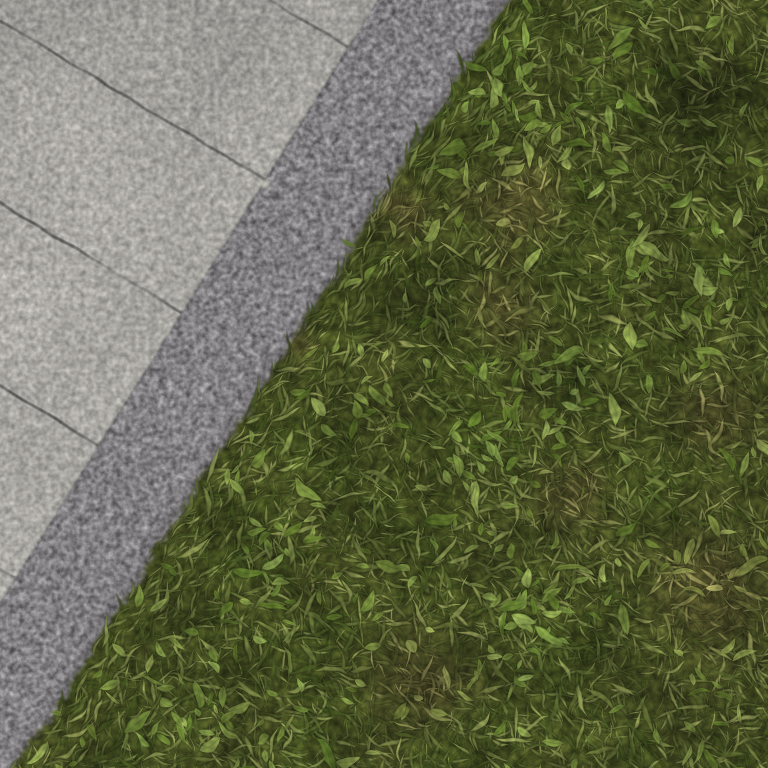
A three.js fragment shader for this texture:

```glsl
// Pale stone paving with a darker kerb band running diagonally beside a weedy lawn.
varying vec2 vUv;

const vec3 SLAB = vec3(0.665, 0.655, 0.635);
const vec3 KERB = vec3(0.505, 0.495, 0.505);
const vec3 SOIL = vec3(0.20, 0.235, 0.09);
const vec3 BLADE_DARK = vec3(0.20, 0.265, 0.085);
const vec3 BLADE_LIGHT = vec3(0.49, 0.54, 0.29);
const vec3 LEAF_DARK = vec3(0.28, 0.38, 0.11);
const vec3 LEAF_LIGHT = vec3(0.50, 0.59, 0.29);
const vec3 STRAW = vec3(1.24, 1.06, 0.95);

vec2 hash2(vec2 c) {
  vec3 q = fract(c.xyx * vec3(0.1031, 0.1030, 0.0973));
  q += dot(q, q.yzx + 33.33);
  return fract((q.xx + q.yz) * q.zy);
}

float cornerSlope(vec2 cell, vec2 offset) {
  float a = 6.2832 * hash2(cell).x;
  return dot(vec2(cos(a), sin(a)), offset);
}

float gradientNoise(vec2 p) {
  vec2 i = floor(p), f = fract(p);
  vec2 w = f * f * f * (f * (f * 6.0 - 15.0) + 10.0);
  vec2 x = vec2(1.0, 0.0);
  return mix(mix(cornerSlope(i, f), cornerSlope(i + x, f - x), w.x),
             mix(cornerSlope(i + x.yx, f - x.yx), cornerSlope(i + 1.0, f - 1.0), w.x), w.y);
}

float fbm(vec2 p) {
  float sum = 0.0, gain = 0.6;
  for (int i = 0; i < 4; i++) {
    sum += gain * gradientNoise(p);
    p = mat2(1.6, 1.2, -1.2, 1.6) * p + 7.3;
    gain *= 0.55;
  }
  return sum;
}

float spot(vec2 p, vec2 centre, float radius) {
  vec2 d = (p - centre) / radius;
  return exp(-dot(d, d));
}

// Signed distance into the lawn, positive on grass
float lawnDepth(vec2 p) {
  return (p.x - 0.02 - 0.64 * p.y) * 0.84 + 0.009 * gradientNoise(p * 13.0);
}

float leafDensity(vec2 p) {
  float d = spot(p, vec2(0.63, 0.80), 0.055) + spot(p, vec2(0.69, 0.89), 0.07);
  d += spot(p, vec2(0.71, 0.49), 0.06) + spot(p, vec2(0.65, 0.40), 0.06);
  d += spot(p, vec2(0.345, 0.28), 0.04) + spot(p, vec2(0.87, 0.63), 0.06);
  d += spot(p, vec2(0.70, 0.20), 0.06) + spot(p, vec2(0.24, 0.06), 0.05);
  return d * 0.8 + 0.15 + 0.4 * gradientNoise(p * 9.0);
}

float dryness(vec2 p) {
  float d = spot(p, vec2(0.67, 0.74), 0.06) + spot(p, vec2(0.65, 0.60), 0.05);
  d += spot(p, vec2(0.74, 0.36), 0.05) + spot(p, vec2(0.94, 0.46), 0.06);
  d += spot(p, vec2(0.92, 0.22), 0.09) + spot(p, vec2(0.52, 0.73), 0.04);
  d += spot(p, vec2(0.55, 0.12), 0.06) + spot(p, vec2(0.39, 0.55), 0.02);
  return clamp(d * 0.85 + 0.16 + 0.6 * fbm(p * 9.0), 0.0, 1.0);
}

float shade(vec2 p) {
  float d = spot(p, vec2(0.735, 0.515), 0.035) + spot(p, vec2(0.91, 0.86), 0.08);
  d += spot(p, vec2(0.55, 0.61), 0.05) + spot(p, vec2(1.0, 0.70), 0.03);
  return 1.0 - 0.3 * min(d, 1.0) + 0.45 * fbm(p * 12.0);
}

// x: distance to a curved tapering blade, y: place along it, z: offset from its rib
vec3 blade(vec2 p, float angle, float len, float bend, float width) {
  float c = cos(angle), s = sin(angle);
  vec2 q = vec2(c * p.x + s * p.y, c * p.y - s * p.x);
  float t = q.x / len;
  float rib = abs(q.y - bend * t * t);
  return vec3(rib - width * 4.0 * t * (1.0 - t), t, rib);
}

// One layer of plants, one per jittered cell; leafy = 1 gives broad, clustered leaves
vec3 plantLayer(vec3 col, vec2 p, float scale, float seed, float leafy) {
  float soft = 0.0013 * scale;
  vec2 home = floor(p * scale);
  for (int k = 0; k < 9; k++) {
    vec2 cell = home + vec2(mod(float(k), 3.0), floor(float(k) / 3.0)) - 1.0;
    vec2 a = hash2(cell + seed * 17.0), b = hash2(cell + seed * 31.0 + 5.0);
    vec2 root = (cell + a) / scale;
    float depth = lawnDepth(root);
    if (depth < 0.003 || (leafy > 0.5 && b.x > leafDensity(root))) continue;
    float spread = mix(1.5, 5.2, smoothstep(0.02, 0.25, depth));
    float angle = 0.8 + (b.y - 0.5) * mix(spread, 6.0, leafy);
    float len = mix(0.7 + 0.3 * a.y, 0.4 + 0.45 * a.y, leafy);
    float width = mix(0.035 + 0.03 * a.x, 0.08 + 0.08 * a.x, leafy);
    vec3 d = blade(p * scale - cell - a, angle, len, (a.x - 0.5) * 0.7, width);
    float tone = fract(a.x * 7.0 + b.y * 5.0);
    vec3 tint = mix(mix(BLADE_DARK, BLADE_LIGHT, tone * sqrt(tone)),
                    mix(LEAF_DARK, LEAF_LIGHT, tone), leafy);
    tint *= 0.82 + 0.25 * clamp(d.y, 0.0, 1.0);
    tint *= 1.0 - 0.12 * leafy * smoothstep(0.035, 0.0, d.z);
    col *= 1.0 - 0.16 * smoothstep(0.08, 0.0, d.x);
    col = mix(col, tint, 0.85 * smoothstep(soft, -soft, d.x));
  }
  return col;
}

vec3 paving(vec2 p) {
  float across = (p.x + 0.135 - 0.627 * p.y) * 0.847;
  float row = p.y + 0.6 * p.x + 0.003 * gradientNoise(p * 25.0);
  float slab = smoothstep(0.002, -0.002, across);
  float grain = fbm(p * 88.0) + 0.6 * gradientNoise(p * 165.0);
  vec3 col = mix(KERB, SLAB, slab) * (1.0 + mix(0.60, 0.31, slab) * grain);
  col *= 1.0 + 0.10 * fbm(p * 6.0) - 0.07 * slab * smoothstep(0.75, 1.0, p.y);
  float joint = abs(mod(row - 0.378, 0.238) - 0.119) * 0.857;
  float wear = 0.30 + 0.35 * gradientNoise(p * 18.0);
  col *= 1.0 - wear * slab * smoothstep(0.0034, 0.0004, joint);
  float crossJoint = smoothstep(0.005, 0.0, abs(across + 0.119)) * step(0.973, row);
  col *= 1.0 - 0.08 * slab * crossJoint;
  col *= 1.0 - 0.10 * smoothstep(0.004, 0.0, abs(across));
  return mix(col, vec3(0.82, 0.81, 0.75), 0.8 * spot(p, vec2(0.345, 0.76), 0.006));
}

void main() {
  vec2 p = vUv;
  float depth = lawnDepth(p);
  float ragged = depth + 0.014 * fbm(p * 40.0);
  vec3 col = paving(p) * (1.0 - 0.15 * smoothstep(-0.015, 0.0, depth));
  vec3 soil = SOIL * (1.0 + 0.8 * fbm(p * 60.0));
  col = mix(col, soil, smoothstep(-0.003, 0.009, ragged));

  // Grass and broad leaves, only where they can reach
  if (depth > -0.07) {
    vec2 bent = p + 0.006 * vec2(gradientNoise(p * 42.0), gradientNoise(p * 42.0 + 50.0));
    for (int i = 0; i < 9; i++) {
      float n = float(i);
      col = plantLayer(col, bent, 42.0 - 2.6 * n, n + 1.0, 0.0);
    }
    for (int i = 0; i < 4; i++) {
      float n = float(i);
      col = plantLayer(col, bent, 33.0 - 5.0 * n, n + 11.0, 1.0);
    }
    float lawn = smoothstep(-0.006, 0.012, ragged);
    vec3 dry = mix(col, vec3(dot(col, vec3(0.3, 0.6, 0.1))), 0.35) * STRAW;
    vec3 turf = mix(col, dry, 0.75 * dryness(p)) * shade(p);
    turf = turf * (1.18 + 0.32 * gradientNoise(p * 125.0)) + vec3(0.012, 0.010, 0.012);
    col = mix(col, turf, lawn);
  }
  gl_FragColor = vec4(col, 1.0);
}
```
